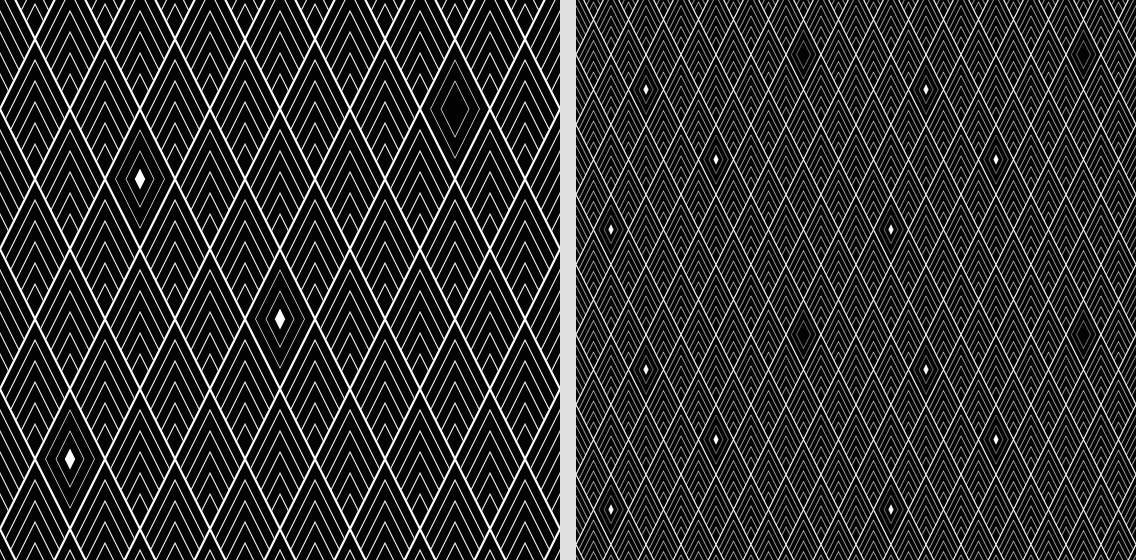
Left: one tile. Right: repeated 2 by 2.
Give the GLSL for this pattern, as a Shadertoy shader.

```glsl
const vec2 HALF_CELLS = vec2(16.0, 8.0);   // half diamonds across and down
const float ROW_SHIFT = 0.442;
const float STEP = 0.3;                    // spacing of the nested lines
const float GRID_WIDTH = 0.0039;
const float CHEVRON_WIDTH = 0.0019;
const float RING_WIDTH = 0.0012;
const vec3 INK = vec3(1.0);
const vec3 GROUND = vec3(0.006);

float stroke(float dist, float width, float pixel) {
    return clamp(0.5 + (0.5 * width - abs(dist)) / pixel, 0.0, 1.0);
}

float fill(float dist, float pixel) {
    return clamp(0.5 - dist / pixel, 0.0, 1.0);
}

// Centre of the diamond holding q; centres are lattice points with an odd sum
vec2 diamondCentre(vec2 q) {
    vec2 diagonal = 2.0 * floor(0.5 * vec2(q.x + q.y, q.x - q.y)) + 1.0;
    return 0.5 * vec2(diagonal.x + diagonal.y, diagonal.x - diagonal.y);
}

// x: 1 in an accent diamond, y: 1 when its core is filled
vec2 accentAt(vec2 cell) {
    const vec3 accents[4] = vec3[4](
        vec3(2, 1, 1), vec3(8, 3, 1), vec3(4, 5, 1), vec3(13, 6, 0));
    vec2 found = vec2(0.0);
    for (int i = 0; i < 4; i++) {
        vec2 offset = abs(cell - accents[i].xy);
        if (max(offset.x, offset.y) < 0.5) found = vec2(1.0, accents[i].z);
    }
    return found;
}

// Five chevrons stacked below the top corner
float chevrons(vec2 p, float scale, float pixel) {
    float depth = 1.0 - p.y - abs(p.x);
    float nearest = STEP * clamp(round(depth / STEP), 1.0, 5.0);
    return stroke((depth - nearest) * scale, CHEVRON_WIDTH, pixel);
}

// Two closed rings around an optional solid core
float rings(float level, float core, float scale, float pixel) {
    float nearest = 1.0 - STEP * clamp(round((1.0 - level) / STEP), 1.0, 2.0);
    float ring = stroke((level - nearest) * scale, RING_WIDTH, pixel);
    return max(ring, core * fill((level - 0.5 * STEP) * scale, pixel));
}

void mainImage(out vec4 fragColor, in vec2 fragCoord) {
    float pixel = 1.0 / min(iResolution.x, iResolution.y);
    vec2 q = fragCoord / iResolution.xy * HALF_CELLS - vec2(0.0, ROW_SHIFT);
    vec2 centre = diamondCentre(q);
    vec2 p = q - centre;

    // Diamond level is 0 at the centre and 1 on the border
    float level = abs(p.x) + abs(p.y);
    float scale = 1.0 / length(HALF_CELLS);
    vec2 accent = accentAt(mod(centre, HALF_CELLS));

    float inner = accent.x > 0.5
        ? rings(level, accent.y, scale, pixel)
        : chevrons(p, scale, pixel);
    float grid = stroke((1.0 - level) * scale, GRID_WIDTH, pixel);

    fragColor = vec4(mix(GROUND, INK, max(inner, grid)), 1.0);
}
```
